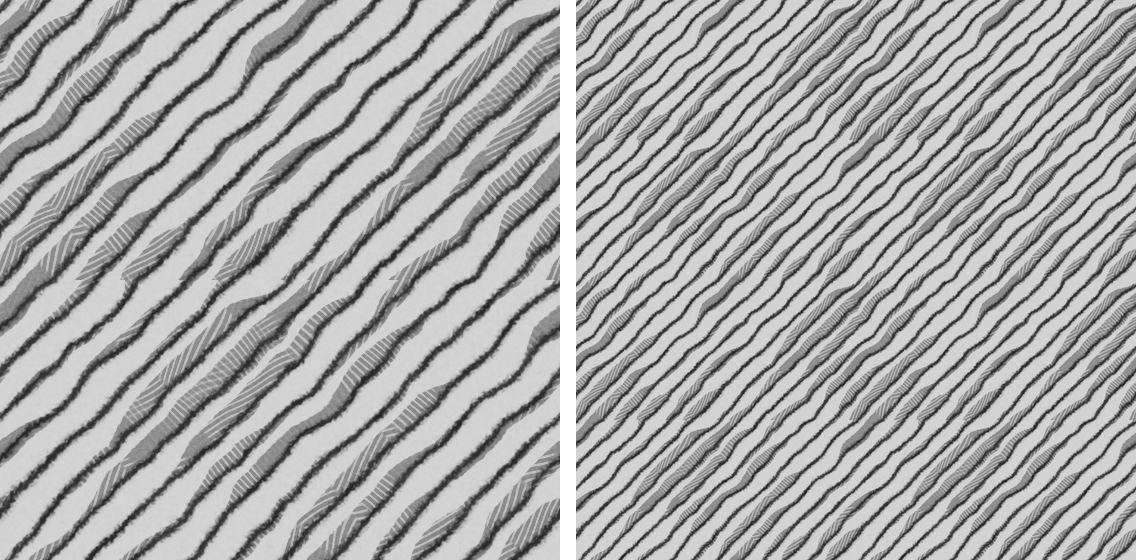
Left: one tile. Right: repeated 2 by 2.
A Shadertoy shader for this pattern:

```glsl
// Rough charcoal lines running diagonally over pale paper, twelve across and
// twelve down. Each line wavers and carries wedges of fine hatching above it.
// All noise lives on wrapped lattices, so the tile repeats without a seam.

const float TAU = 6.2831853;
const float LINES = 12.0;
const float PAPER = 0.825;
const float INK = 0.14;
const float HATCH_DARK = 0.55;
const float HATCH_LIGHT = 0.75;

// Integer hash of a lattice cell, 0 to 1
float hash(vec2 cell, float seed) {
    uvec2 q = uvec2(cell) + uvec2(uint(seed) * 131u, uint(seed) * 57u);
    uint h = q.x * 1597334677u ^ q.y * 3812015801u;
    h = (h ^ (h >> 15)) * 2246822519u;
    h = (h ^ (h >> 13)) * 3266489917u;
    h ^= h >> 16;
    return float(h & 65535u) / 65535.0;
}

vec2 wrapCell(vec2 cell, vec2 period) {
    return floor(mod(cell + 0.5, period));
}

// Smooth value noise that wraps after a whole number of cells
float noise(vec2 p, vec2 period, float seed) {
    vec2 i = floor(p);
    vec2 f = p - i;
    f = f * f * (3.0 - 2.0 * f);
    float a = hash(wrapCell(i, period), seed);
    float b = hash(wrapCell(i + vec2(1, 0), period), seed);
    float c = hash(wrapCell(i + vec2(0, 1), period), seed);
    float d = hash(wrapCell(i + vec2(1, 1), period), seed);
    return mix(mix(a, b, f.x), mix(c, d, f.x), f.y);
}

// Noise over the unit tile with the given cell counts, centred on zero
float tileNoise(vec2 p, vec2 cells, float seed) {
    return noise(p * cells, cells, seed) - 0.5;
}

// Noise that runs along one line and differs from line to line
float lineNoise(float along, float id, float cells, float seed) {
    return noise(vec2(along * cells, id), vec2(cells, LINES), seed);
}

// Waver of the lines, in units of their spacing
float waver(vec2 diag) {
    return 0.30 * tileNoise(diag, vec2(4, 3), 1.0)
         + 0.34 * tileNoise(diag, vec2(8, 6), 2.0)
         + 0.13 * tileNoise(diag, vec2(20, 12), 3.0);
}

// Thin pale strokes across a wave vector of whole cycles per tile
float strokes(vec2 uv, vec2 wave, float bend) {
    return smoothstep(-0.1, 0.9, sin(TAU * (dot(uv, wave) + bend)));
}

// Hatching tone: direction changes along the line, some stretches are solid
float hatchTone(vec2 uv, float along, float id) {
    float bend = 2.0 * tileNoise(uv, vec2(12), 4.0);
    float pick = lineNoise(along, id, 6.0, 5.0);
    float steep = strokes(uv, vec2(88, -36), bend);
    float flatter = strokes(uv, vec2(40, -84), bend);
    float across = strokes(uv, vec2(70, 62), bend);
    float pale = mix(steep, flatter, smoothstep(0.33, 0.40, pick));
    pale = mix(pale, across, smoothstep(0.53, 0.65, pick));
    float solid = smoothstep(0.66, 0.76, lineNoise(along, id, 9.0, 6.0));
    return mix(HATCH_DARK, HATCH_LIGHT, pale * (1.0 - 0.85 * solid));
}

// Coverage of the hatching wedge; d is the signed offset above the line
float hatchMask(vec2 uv, float d, float along, float id) {
    float y = fract(uv.y);
    float shelf = step(0.5, y) * (2.0 - 2.0 * y);
    float amount = 0.6 * lineNoise(along, id, 5.0, 7.0)
                 + 0.4 * (tileNoise(uv, vec2(3), 8.0) + 0.5) + 0.13 * shelf;
    float reach = 0.10 + 0.48 * smoothstep(0.40, 0.82, amount);
    float under = 0.08 + 0.15 * smoothstep(0.6, 0.9, lineNoise(along, id, 7.0, 9.0));
    return smoothstep(-under - 0.03, -under + 0.03, d)
         * (1.0 - smoothstep(reach - 0.04, reach + 0.02, d));
}

// Soft charcoal core with uneven pressure
float core(float d, float along, float id) {
    float pressure = 0.82 + 0.18 * lineNoise(along, id, 16.0, 10.0);
    float r = d / 0.106;
    return pressure * exp(-r * r);
}

void mainImage(out vec4 fragColor, in vec2 fragCoord) {
    vec2 uv = fragCoord / iResolution.xy;
    vec2 diag = vec2(uv.x + uv.y, uv.y - uv.x);

    // Line number and offset from its centre
    float s = diag.y * LINES + waver(diag);
    float id = floor(s + 0.35);
    float d = s - id;

    // Grain roughens the edges
    float grain = tileNoise(uv, vec2(190), 11.0);
    float fine = tileNoise(uv, vec2(310), 12.0);
    float rough = d + 0.09 * grain + 0.05 * fine;

    // Paper with faint mottling and a few specks
    float speck = smoothstep(0.40, 0.5, tileNoise(uv, vec2(90), 13.0));
    float tone = PAPER + 0.02 * grain - 0.025 * speck;

    // Hatching, then the charcoal on top
    float hatch = hatchMask(uv, d + 0.04 * grain, diag.x, id);
    tone = mix(tone, hatchTone(uv, diag.x, id) + 0.06 * fine, hatch);
    tone = mix(tone, INK, core(rough, diag.x, id));
    fragColor = vec4(vec3(tone), 1.0);
}
```
